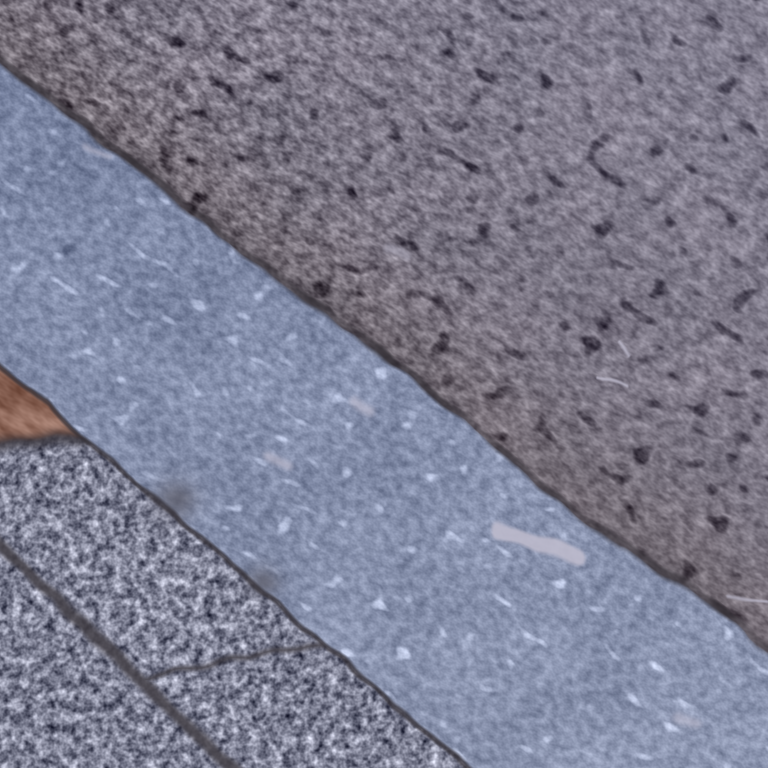
Write a WebGL 1 fragment shader that draws this texture.

```glsl
precision highp float;
// Diagonal blue-grey kerb stone between rough asphalt and speckled pavers.
uniform vec2 u_resolution;

#define ASPHALT vec3(0.485, 0.465, 0.520)
#define KERB vec3(0.515, 0.555, 0.665)
#define PAVER vec3(0.495, 0.505, 0.580)
#define CLAY vec3(0.540, 0.390, 0.335)
#define GAP vec3(0.205, 0.190, 0.215)
#define CHALK vec3(0.740, 0.730, 0.800)
#define ASPHALT_GRAIN 0.36
#define KERB_GRAIN 0.23
#define PAVER_GRAIN 0.64
#define EDGE_WOBBLE 0.007

vec2 gradient(vec2 cell) {
  vec3 h = fract(vec3(cell.xyx) * vec3(0.1031, 0.1030, 0.0973));
  h += dot(h, h.yzx + 33.33);
  float angle = 6.2832 * fract((h.x + h.y) * h.z);
  return vec2(cos(angle), sin(angle));
}

float noise(vec2 p) {
  vec2 i = floor(p), f = fract(p);
  vec2 w = f * f * f * (f * (f * 6.0 - 15.0) + 10.0);
  vec2 e = vec2(0.0, 1.0);
  float a = dot(gradient(i), f);
  float b = dot(gradient(i + e.yx), f - e.yx);
  float c = dot(gradient(i + e.xy), f - e.xy);
  float d = dot(gradient(i + e.yy), f - e.yy);
  return mix(mix(a, b, w.x), mix(c, d, w.x), w.y);
}

float fbm(vec2 p) {
  float sum = 0.0, gain = 0.6;
  for (int i = 0; i < 3; i++) {
    sum += gain * noise(p);
    p = mat2(0.8, 0.6, -0.6, 0.8) * p * 2.03 + 7.3;
    gain *= 0.6;
  }
  return sum;
}

float segment(vec2 p, vec2 a, vec2 b) {
  vec2 ab = b - a;
  return length(p - a - ab * clamp(dot(p - a, ab) / dot(ab, ab), 0.0, 1.0));
}

// Soft-edged stroke from a to b
float stroke(vec2 p, vec2 a, vec2 b, float radius, float soft) {
  return 1.0 - smoothstep(radius - soft, radius + soft, segment(p, a, b));
}

float blob(vec2 p, vec2 centre, float radius) {
  vec2 d = (p - centre) / radius;
  return exp(-dot(d, d));
}

void main() {
  vec2 uv = gl_FragCoord.xy / u_resolution;
  float aa = 1.2 / min(u_resolution.x, u_resolution.y);
  vec2 along = mat2(0.84, 0.54, -0.54, 0.84) * vec2(uv.x, uv.y);
  along = vec2(dot(uv, vec2(0.84, -0.54)), dot(uv, vec2(0.54, 0.84)));
  vec2 wobble = EDGE_WOBBLE * vec2(noise(uv * 24.0), noise(uv * 24.0 + 31.0));
  vec2 q = uv + wobble + 0.35 * wobble.yx * noise(uv * 90.0);
  float cloud = fbm(uv * 7.0 + 3.0);

  // Signed distances to the boundaries, positive towards the upper right
  float top = (q.y - 0.918 + 0.775 * q.x - 0.012 * sin(q.x * 15.0) * q.x) * 0.79;
  float bottom = (q.y - 0.525 + 0.86 * q.x) * 0.758;
  float joint = (q.y - 0.29 + 0.965 * q.x) * 0.72;

  // Asphalt: coarse stretched grain, calmer and flatter to the lower right
  float rough = mix(1.2, 0.75, smoothstep(0.1, 0.9, uv.x));
  float grain = fbm(along * vec2(48.0, 78.0));
  float fine = noise(along * vec2(130.0, 190.0));
  vec3 asphalt = ASPHALT + (grain + 0.3 * fine) * ASPHALT_GRAIN * rough;
  asphalt += cloud * vec3(0.07, 0.06, 0.06);
  asphalt += vec3(0.025, 0.03, 0.04) * smoothstep(0.1, 0.6, top);
  asphalt -= vec3(0.02, 0.03, 0.05) * exp(-top * top * 90.0);
  asphalt -= 0.22 * smoothstep(0.22, 0.5, noise(along * vec2(30.0, 46.0) + 9.0));
  asphalt -= 0.15 * blob(uv, vec2(0.788, 0.58), 0.018);
  float scratch = stroke(q, vec2(0.78, 0.51), vec2(0.816, 0.498), 0.002, 0.002);
  scratch += stroke(q, vec2(0.805, 0.554), vec2(0.82, 0.536), 0.002, 0.002);
  scratch += stroke(q, vec2(0.95, 0.22), vec2(1.0, 0.218), 0.002, 0.002);
  scratch += 0.6 * stroke(q, vec2(0.506, 0.676), vec2(0.529, 0.664), 0.006, 0.004);
  asphalt = mix(asphalt, CHALK, 0.75 * min(scratch, 1.0));

  // Kerb stone: fine mottling, paler towards the bottom
  float mottle = fbm(along * vec2(65.0, 85.0) + 17.0);
  vec3 kerb = KERB + mottle * KERB_GRAIN + cloud * 0.1;
  kerb += 0.07 * (0.45 - uv.y) * vec3(1.1, 1.0, 0.8);
  kerb += 0.2 * smoothstep(0.3, 0.55, noise(along * vec2(32.0, 55.0) + 5.0));
  kerb -= 0.22 * blob(uv, vec2(0.0885, 0.674), 0.008);
  float chalk = stroke(q, vec2(0.65, 0.311), vec2(0.752, 0.275), 0.010, 0.004);
  chalk += 0.7 * stroke(q, vec2(0.464, 0.476), vec2(0.481, 0.464), 0.006, 0.006);
  chalk += 0.7 * stroke(q, vec2(0.35, 0.406), vec2(0.374, 0.395), 0.006, 0.006);
  chalk += 0.6 * stroke(q, vec2(0.115, 0.81), vec2(0.14, 0.798), 0.004, 0.005);
  chalk += 0.6 * stroke(q, vec2(0.885, 0.065), vec2(0.905, 0.057), 0.006, 0.006);
  kerb = mix(kerb, CHALK, 0.9 * min(chalk, 1.0));

  // Pavers: sharp salt-and-pepper speckle
  float speckle = fbm(uv * 68.0 + 41.0) + 0.35 * noise(uv * 155.0);
  vec3 paver = PAVER + speckle * PAVER_GRAIN + cloud * 0.06;
  float seam = stroke(q, vec2(0.182, 0.115), vec2(0.3, 0.141), 0.003, 0.005);
  seam = max(seam, stroke(q, vec2(0.3, 0.141), vec2(0.417, 0.16), 0.003, 0.005));
  seam = max(seam, 1.0 - smoothstep(0.002, 0.013, abs(joint)));
  paver = mix(paver, GAP + 0.06, 0.85 * seam);

  // Clay brick corner with a dark lower rim
  float rim = q.y - 0.42 - 0.1 * q.x;
  vec3 clay = CLAY + 0.25 * fbm(along * vec2(25.0, 60.0)) + 0.04 * sin(rim * 70.0);
  paver = mix(paver, clay, smoothstep(-aa, aa + 0.004, rim));
  paver = mix(paver, GAP, 0.75 * exp(-rim * rim * 14000.0));

  // Assemble surfaces, then darken their gaps
  vec3 color = mix(paver, kerb, smoothstep(-aa, aa, bottom));
  float stain = blob(q, vec2(0.228, 0.348), 0.026) + blob(q, vec2(0.343, 0.243), 0.02);
  color = mix(color, vec3(0.37, 0.37, 0.42), min(0.75 * stain, 0.8));
  color = mix(color, GAP, 0.75 * (1.0 - smoothstep(0.001, 0.006, abs(bottom + 0.001))));
  color = mix(color, asphalt, smoothstep(-aa, aa, top));
  float wear = 0.75 + 0.7 * noise(uv * 17.0);
  float crack = 1.0 - smoothstep(0.002, 0.009, abs(top - 0.003));
  float shade = 0.32 * exp(-max(top, 0.0) * 55.0) * step(0.0, top);
  color = mix(color, GAP, clamp(max(crack * 0.85, shade) * wear, 0.0, 1.0));
  gl_FragColor = vec4(clamp(color, 0.0, 1.0), 1.0);
}
```
